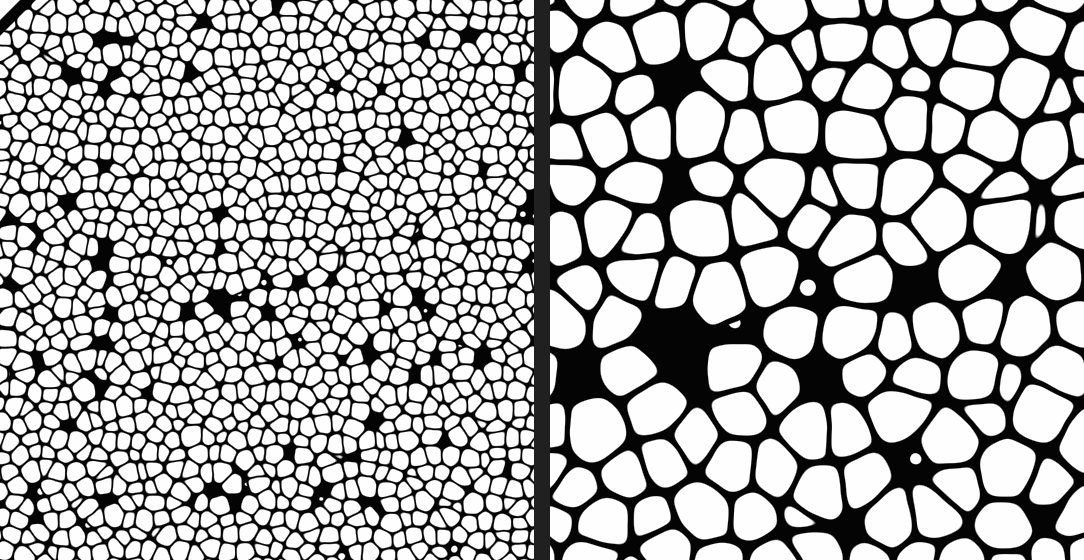
Left, the full canvas; right, a detail of the centre.
This pattern is drawn by a WebGL 2 fragment shader. Its source:

```glsl
#version 300 es
precision highp float;
// Draws tightly packed white grains with thin dark seams and scattered dark voids.

uniform vec2 u_resolution;
out vec4 fragColor;

const vec3 GRAIN_COLOR = vec3(0.995);
const vec3 SEAM_COLOR = vec3(0.015);
const float ROWS = 35.0;            // grains per canvas height
const float JITTER = 0.72;          // scatter of the seeds, in cells
const float SIZE_SPREAD = 0.34;     // difference in weight among grains
const float VOID_WEIGHT = -0.12;    // voids yield room to grains
const float HALF_SEAM = 0.054;      // half the seam width, in cells
const float CORNER_SHARPNESS = 13.0;
const float MAX_RADIUS = 0.86;      // longest reach of a grain, in cells
const float VOID_CHANCE = 0.045;
const float CLUSTER_CHANCE = 0.16;  // added where voids gather
const float SPECK_SHARE = 0.25;     // voids that hold a tiny grain
const float WOBBLE = 0.045;         // unevenness of outlines, in cells
const float EDGE_PIXELS = 1.15;     // width of the smoothed edge
const vec2 CORNER_BAND = vec2(0.036, 0.064);

uvec3 scramble(uvec3 v) {
    v = v * 1664525u + 1013904223u;
    v.x += v.y * v.z; v.y += v.z * v.x; v.z += v.x * v.y;
    v ^= v >> 16u;
    v.x += v.y * v.z; v.y += v.z * v.x; v.z += v.x * v.y;
    return v;
}

vec3 hash3(vec2 cell, uint salt) {
    uvec3 key = uvec3(uvec2(ivec2(cell) + 4096), salt);
    return vec3(scramble(key) >> 8u) / 16777216.0;
}

float cornerSlope(vec2 cell, vec2 offset, uint salt) {
    float angle = 6.2832 * hash3(cell, salt).x;
    return dot(vec2(cos(angle), sin(angle)), offset);
}

float gradientNoise(vec2 p, uint salt) {
    vec2 i = floor(p), f = p - i;
    vec2 s = f * f * f * (f * (f * 6.0 - 15.0) + 10.0);
    vec2 e = vec2(1.0, 0.0);
    float low = mix(cornerSlope(i, f, salt), cornerSlope(i + e.xy, f - e.xy, salt), s.x);
    float high = mix(cornerSlope(i + e.yx, f - e.yx, salt), cornerSlope(i + e.xx, f - e.xx, salt), s.x);
    return mix(low, high, s.y);
}

// Chance of a void: clustered by noise and denser in a band on the left.
float voidChance(vec2 cell) {
    vec2 p = cell / ROWS;
    float cluster = smoothstep(0.05, 0.5, gradientNoise(cell / 5.0, 11u));
    float fromBand = (p.y - 0.43) / 0.09;
    float band = exp(-fromBand * fromBand) * (1.0 - smoothstep(0.45, 0.75, p.x));
    return VOID_CHANCE + CLUSTER_CHANCE * (cluster + 0.8 * band);
}

bool isVoid(vec2 cell) {
    return hash3(cell, 3u).x < voidChance(cell);
}

// Seed position in xy, weight in z; odd rows are staggered.
vec3 seedOf(vec2 cell) {
    vec3 h = hash3(cell, 1u);
    float stagger = 0.5 * mod(cell.y, 2.0);
    vec2 position = cell + 0.5 + vec2(stagger - 0.25, 0.0) + JITTER * (h.xy - 0.5);
    return vec3(position, isVoid(cell) ? VOID_WEIGHT : SIZE_SPREAD * h.z);
}

float power(vec2 p, vec3 seed) {
    vec2 d = p - seed.xy;
    return dot(d, d) - seed.z;
}

// Signed distance into the grain around p, in cells (positive inside).
float grainDepth(vec2 p) {
    vec2 base = floor(p), owner = base;
    vec3 seeds[25];
    vec3 ownSeed = vec3(0.0);
    float ownPower = 1e5;
    int ownIndex = 0;
    for (int i = 0; i < 25; i++) {
        vec2 cell = base + vec2(i % 5 - 2, i / 5 - 2);
        seeds[i] = seedOf(cell);
        float w = power(p, seeds[i]);
        if (w < ownPower) {
            ownPower = w; ownSeed = seeds[i]; owner = cell; ownIndex = i;
        }
    }
    float reach = length(p - ownSeed.xy);

    // A soft minimum over the borders rounds the corners.
    float total = exp(-CORNER_SHARPNESS * (MAX_RADIUS - reach));
    for (int i = 0; i < 25; i++) {
        if (i == ownIndex) continue;
        float span = max(length(seeds[i].xy - ownSeed.xy), 0.05);
        float border = (power(p, seeds[i]) - ownPower) / (2.0 * span);
        total += exp(-CORNER_SHARPNESS * border);
    }
    float depth = -log(total) / CORNER_SHARPNESS - HALF_SEAM;
    if (isVoid(owner)) {
        vec3 h = hash3(owner, 5u);
        float speckRadius = h.x < SPECK_SHARE ? mix(0.1, 0.22, h.y) : -1.0;
        depth = min(depth, speckRadius - reach);
    }
    return depth;
}

void main() {
    vec2 uv = gl_FragCoord.xy / u_resolution.y;
    vec2 p = uv * ROWS;
    p += WOBBLE * vec2(gradientNoise(p * 1.9, 21u), gradientNoise(p * 1.9, 22u));
    float softness = EDGE_PIXELS / u_resolution.y;
    float cover = clamp(grainDepth(p) / (ROWS * softness) + 0.5, 0.0, 1.0);

    // Dark diagonal strip and bright tip in the upper left corner.
    float diagonal = uv.x + 1.0 - uv.y;
    cover *= smoothstep(-softness, softness, diagonal - CORNER_BAND.y);
    cover = max(cover, 1.0 - smoothstep(-softness, softness, diagonal - CORNER_BAND.x));

    fragColor = vec4(mix(SEAM_COLOR, GRAIN_COLOR, cover), 1.0);
}
```
